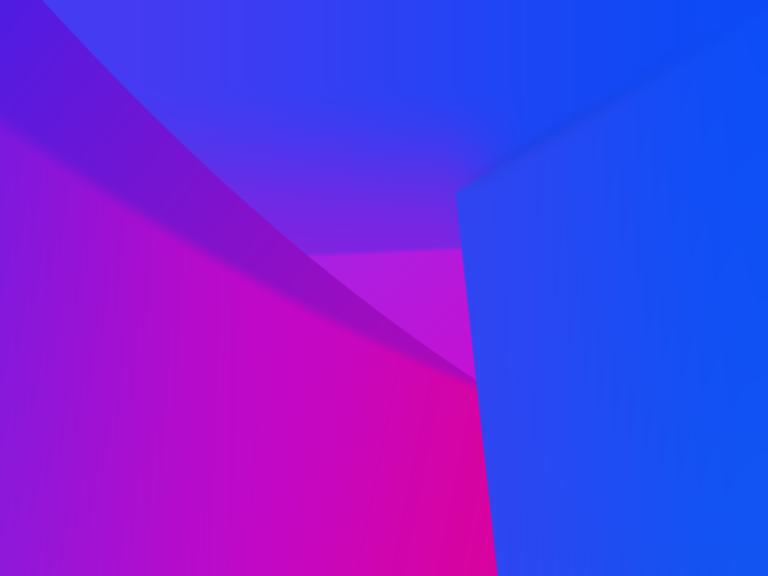
Write a WebGL 1 fragment shader that draws this background.

```glsl
precision highp float;
// Abstract corner of softly lit planes: blue ceiling and wall, magenta curved wall with a shadow band.

uniform vec2 u_resolution;

// Height of a parabola with coefficients k (constant, linear, quadratic).
float parabola(vec3 k, float x) {
  return k.x + x * (k.y + x * k.z);
}

// Soft step centred on zero with the given half width.
float softStep(float d, float halfWidth) {
  return smoothstep(-halfWidth, halfWidth, d);
}

// Blue ceiling that warms to violet above the far wall.
vec3 ceilingColor(vec2 uv) {
  vec3 blue = mix(vec3(0.27, 0.23, 0.95), vec3(0.05, 0.29, 0.96), smoothstep(0.1, 1.0, uv.x));
  float glow = (1.0 - smoothstep(0.55, 0.86, uv.y)) * (1.0 - smoothstep(0.57, 0.70, uv.x));
  return mix(blue, vec3(0.50, 0.14, 0.88), glow);
}

// Small bright plane at the back.
vec3 backColor(vec2 uv) {
  float t = (uv.x - 0.40) * 2.2 + (0.56 - uv.y) * 2.0;
  return mix(vec3(0.66, 0.13, 0.89), vec3(0.78, 0.06, 0.82), clamp(t, 0.0, 1.0));
}

// Lit part of the curved wall: violet, magenta, then crimson.
vec3 litColor(vec2 uv) {
  vec3 violet = mix(vec3(0.52, 0.11, 0.87), vec3(0.42, 0.11, 0.89), clamp(uv.y / 0.8, 0.0, 1.0));
  vec3 color = mix(violet, vec3(0.76, 0.03, 0.78), smoothstep(-0.15, 0.40, uv.x));
  return mix(color, vec3(0.85, 0.01, 0.62), smoothstep(0.27, 0.68, uv.x - 0.15 * uv.y));
}

// Shaded band along the top of the curved wall.
vec3 shadeColor(vec2 uv) {
  float t = (uv.x * 0.8 + (1.0 - uv.y) * 0.5) / 0.75;
  return mix(vec3(0.31, 0.11, 0.89), vec3(0.66, 0.04, 0.73), clamp(t, 0.0, 1.0));
}

// Blue wall on the right.
vec3 sideColor(vec2 uv) {
  vec3 nearEdge = vec3(0.19, 0.27, 0.95);
  vec3 farEdge = mix(vec3(0.07, 0.33, 0.95), vec3(0.05, 0.30, 0.97), uv.y);
  return mix(nearEdge, farEdge, smoothstep(0.56, 1.0, uv.x));
}

void main() {
  vec2 uv = gl_FragCoord.xy / u_resolution;
  float aa = max(1.0 / u_resolution.y, 0.0018);

  // Ceiling meeting the back plane
  float backTop = 0.557 + 0.06 * (uv.x - 0.406);
  vec3 color = mix(backColor(uv), ceilingColor(uv), softStep(uv.y - backTop, 0.006));

  // Curved wall, lit below a soft shadow edge
  float wallTop = parabola(vec3(1.082, -1.5215, 0.524), uv.x);
  float shadowEdge = parabola(vec3(0.79, -0.9406, 0.321), uv.x);
  float penumbra = mix(0.026, 0.012, clamp(uv.x / 0.62, 0.0, 1.0));
  vec3 curved = mix(litColor(uv), shadeColor(uv), softStep(uv.y - shadowEdge, penumbra));
  color = mix(curved, color, softStep(uv.y - wallTop, aa * 1.5));

  // Right wall, bounded by a sharp edge and a soft ceiling crease
  float sideEdge = 0.648 - 0.0825 * uv.y;
  float crease = 0.667 + 0.77 * (uv.x - 0.594);
  float creaseBlur = mix(0.006, 0.02, clamp((uv.x - 0.594) / 0.4, 0.0, 1.0));
  float sideMask = softStep(uv.x - sideEdge, aa) * softStep(crease - uv.y, creaseBlur);
  color = mix(color, sideColor(uv), sideMask);

  // Faint darkening along the crease
  float creaseShade = exp(-pow((uv.y - crease) / 0.018, 2.0)) * smoothstep(0.59, 0.63, uv.x);
  color *= 1.0 - 0.04 * creaseShade * (1.0 - smoothstep(0.7, 1.0, uv.x));

  gl_FragColor = vec4(color, 1.0);
}
```
